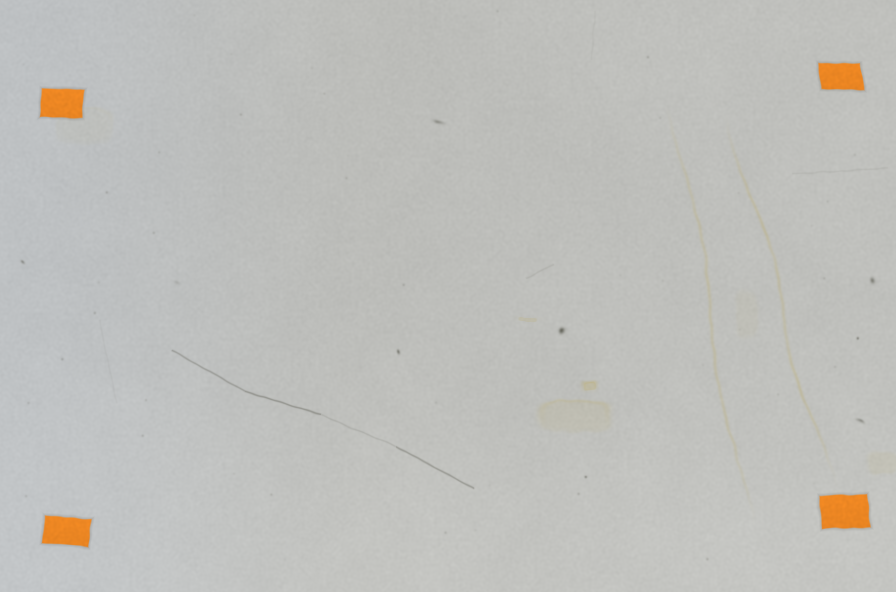
This texture is drawn by a Shadertoy shader. Its source:

```glsl
const float ASPECT = 1.515;
const vec3 BOARD = vec3(0.752, 0.755, 0.741);
const vec3 COOL_TINT = vec3(-0.004, 0.006, 0.028);
const vec3 TAPE = vec3(0.925, 0.525, 0.135);
const vec3 STAIN = vec3(0.74, 0.68, 0.44);
const vec3 GRIME = vec3(0.36, 0.36, 0.32);
const float GRAIN = 0.022;
const float MOTTLE = 0.012;

// Tape: centre and half size, then shear
const vec4 TAPE_BOX[4] = vec4[4](
    vec4(0.1045, 0.8254, 0.0355, 0.0240), vec4(1.4220, 0.8710, 0.0355, 0.0220),
    vec4(0.1124, 0.1026, 0.0395, 0.0235), vec4(1.4280, 0.1360, 0.0410, 0.0280));
const vec2 TAPE_SHEAR[4] = vec2[4](
    vec2(0.08, -0.03), vec2(-0.13, -0.02), vec2(0.09, -0.09), vec2(-0.09, 0.03));

// Scratches: end points
const vec4 SCRATCH[8] = vec4[8](
    vec4(0.292, 0.408, 0.414, 0.339), vec4(0.414, 0.339, 0.542, 0.300),
    vec4(0.542, 0.300, 0.671, 0.245), vec4(0.671, 0.245, 0.800, 0.176),
    vec4(1.341, 0.706, 1.500, 0.716), vec4(0.890, 0.530, 0.935, 0.553),
    vec4(0.168, 0.458, 0.197, 0.320), vec4(1.006, 0.980, 1.000, 0.900));
const float SCRATCH_INK[8] = float[8](0.30, 0.38, 0.14, 0.34, 0.08, 0.10, 0.05, 0.05);

// Marks: centre, radius, strength
const vec4 MARK[9] = vec4[9](
    vec4(0.951, 0.442, 0.0042, 0.85), vec4(0.675, 0.406, 0.0030, 0.60),
    vec4(1.475, 0.525, 0.0045, 0.60), vec4(1.454, 0.288, 0.0060, 0.45),
    vec4(1.450, 0.428, 0.0025, 0.50), vec4(0.990, 0.195, 0.0025, 0.45),
    vec4(0.039, 0.556, 0.0030, 0.45), vec4(0.742, 0.793, 0.0075, 0.45),
    vec4(0.300, 0.521, 0.0060, 0.18));

// Stains: centre and half size, then rim and fill strength
const vec4 STAIN_BOX[6] = vec4[6](
    vec4(0.972, 0.296, 0.057, 0.025), vec4(0.996, 0.347, 0.011, 0.008),
    vec4(0.143, 0.787, 0.045, 0.030), vec4(1.493, 0.217, 0.026, 0.018),
    vec4(1.262, 0.467, 0.018, 0.038), vec4(0.893, 0.458, 0.016, 0.004));
const vec2 STAIN_INK[6] = vec2[6](
    vec2(0.26, 0.13), vec2(0.32, 0.32), vec2(0.09, 0.07),
    vec2(0.06, 0.12), vec2(0.03, 0.07), vec2(0.04, 0.22));

vec2 hash2(vec2 p) {
    vec3 q = fract(p.xyx * vec3(0.1031, 0.1030, 0.0973));
    q += dot(q, q.yzx + 33.33);
    return fract((q.xx + q.yz) * q.zy);
}

float gradAt(vec2 cell, vec2 corner, vec2 f) {
    return dot(hash2(cell + corner) * 2.0 - 1.0, f - corner);
}

float gradientNoise(vec2 p) {
    vec2 i = floor(p), f = fract(p), u = f * f * (3.0 - 2.0 * f), e = vec2(1, 0);
    return mix(mix(gradAt(i, e.yy, f), gradAt(i, e.xy, f), u.x),
               mix(gradAt(i, e.yx, f), gradAt(i, e.xx, f), u.x), u.y);
}

float segmentDist(vec2 p, vec2 a, vec2 b) {
    vec2 d = b - a;
    return length(p - a - d * clamp(dot(p - a, d) / dot(d, d), 0.0, 1.0));
}

float stroke(float d, float width) {
    return exp(-d * d / (width * width));
}

// Yellow drip edge running down from a start point
float drip(vec2 p, vec2 start, float slope, vec3 wave, float len) {
    float t = start.y - p.y;
    float x = start.x + slope * t + wave.x * sin(wave.y * (t - wave.z));
    x += 0.004 * gradientNoise(vec2(p.y * 38.0, start.x * 9.0));
    float fade = smoothstep(-0.03, 0.1, t) * smoothstep(len, len - 0.15, t);
    return fade * stroke(p.x - x, 0.0032) * (0.8 + 0.6 * gradientNoise(p * 22.0));
}

void mainImage(out vec4 fragColor, in vec2 fragCoord) {
    vec2 p = fragCoord / iResolution.xy * vec2(ASPECT, 1.0);
    float aa = 1.0 / iResolution.y;

    // Board with soft light and uneven paint
    vec3 col = BOARD + COOL_TINT * smoothstep(0.65, 0.0, p.x);
    col += 0.016 * smoothstep(0.5, 0.0, p.y) - 0.016 * exp(-4.0 * dot(p - vec2(0.62, 0.72), p - vec2(0.62, 0.72)));
    col += MOTTLE * (gradientNoise(p * 5.0) + gradientNoise(p * 17.0 + 4.0));
    float grain = gradientNoise(p * 165.0) + 0.6 * gradientNoise(p * 83.0 + 9.0);
    col += GRAIN * grain;

    // Dried drips and stains
    float wet = 0.30 * drip(p, vec2(1.140, 0.803), 0.185, vec3(0.009, 13.0, 0.09), 0.70);
    wet += 0.34 * drip(p, vec2(1.239, 0.783), 0.275, vec3(0.009, 17.0, 0.125), 0.62);
    vec2 warp = 0.006 * vec2(gradientNoise(p * 45.0), gradientNoise(p * 45.0 + 20.0));
    for (int i = 0; i < 6; i++) {
        vec4 box = STAIN_BOX[i];
        vec2 q = (p + warp - box.xy) / box.zw;
        float r = pow(dot(q * q, q * q), 0.25);
        float rim = stroke((r - 1.0) * min(box.z, box.w), 0.0028);
        rim *= 0.6 + 0.4 * clamp(q.y, -1.0, 1.0);
        wet += STAIN_INK[i].x * rim + STAIN_INK[i].y * smoothstep(1.1, 0.75, r);
    }
    col = mix(col, STAIN, clamp(wet, 0.0, 1.0));

    // Scratches and grimy marks
    float dirt = 0.0;
    for (int i = 0; i < 8; i++) {
        float d = segmentDist(p + warp * 0.5, SCRATCH[i].xy, SCRATCH[i].zw);
        dirt = max(dirt, SCRATCH_INK[i] * stroke(d, 0.0018));
    }
    for (int i = 0; i < 9; i++) {
        vec2 q = p + warp - MARK[i].xy;
        if (MARK[i].z > 0.005) q.y = (q.y + 0.35 * q.x) * 2.0;
        dirt = max(dirt, MARK[i].w * stroke(length(q), MARK[i].z));
    }

    // Sparse scattered specks
    vec2 cell = floor(p * 14.0), seed = hash2(cell + 71.0);
    vec2 speck = (cell + 0.2 + 0.6 * hash2(cell)) / 14.0;
    dirt = max(dirt, 0.22 * step(0.82, seed.x) * seed.y * stroke(length(p - speck), 0.0025));
    col = mix(col, GRIME, dirt);

    // Torn tape pieces
    for (int i = 0; i < 4; i++) {
        vec2 q = p - TAPE_BOX[i].xy;
        q -= TAPE_SHEAR[i] * q.yx;
        vec2 e = abs(q + warp * 0.6) - TAPE_BOX[i].zw;
        float d = max(e.x, e.y);
        col *= 1.0 - 0.10 * smoothstep(0.006, 0.0, d);
        vec3 paper = TAPE * (1.0 + 0.05 * grain + 0.6 * q.y);
        col = mix(col, paper, smoothstep(aa, -aa, d));
    }
    fragColor = vec4(clamp(col, 0.0, 1.0), 1.0);
}
```
